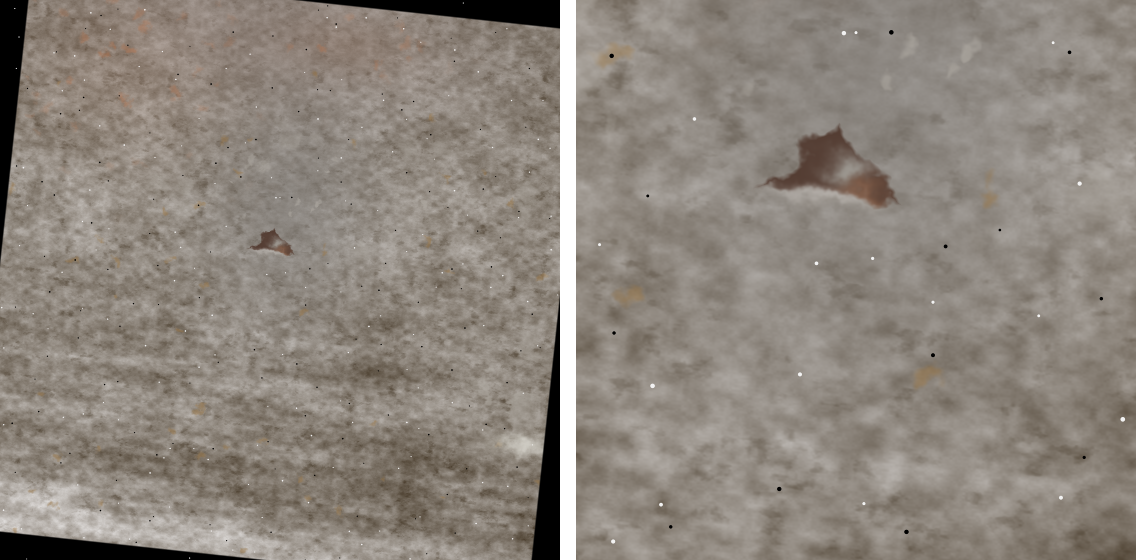
Left: the whole. Right: its middle third, enlarged.
Write a WebGL 1 fragment shader that draws this texture.

```glsl
precision highp float;
uniform vec2 u_resolution;

const float TILT = 0.107;
const vec3 DARK_STONE = vec3(0.44, 0.40, 0.35);
const vec3 PALE_STONE = vec3(0.74, 0.72, 0.70);
const vec3 COOL_GREY = vec3(0.50, 0.49, 0.48);
const vec3 MAUVE = vec3(0.54, 0.48, 0.46);
const vec3 RUST = vec3(0.69, 0.45, 0.31);
const vec3 OCHRE = vec3(0.60, 0.46, 0.27);
const vec3 CHIP_PALE = vec3(0.69, 0.67, 0.64);
const vec3 CHIP_BROWN = vec3(0.33, 0.24, 0.20);

float hash(vec2 p) {
  return fract(sin(dot(p, vec2(127.1, 311.7))) * 43758.5453);
}

float noise(vec2 p) {
  vec2 i = floor(p), f = fract(p);
  f = f * f * (3.0 - 2.0 * f);
  float low = mix(hash(i), hash(i + vec2(1.0, 0.0)), f.x);
  float high = mix(hash(i + vec2(0.0, 1.0)), hash(i + 1.0), f.x);
  return mix(low, high, f.y);
}

// Layered noise, centred on zero
float fbm(vec2 p) {
  float sum = 0.0, weight = 0.5;
  for (int i = 0; i < 4; i++) {
    sum += weight * (noise(p) - 0.5);
    p = p * 2.03 + 17.3;
    weight *= 0.55;
  }
  return sum;
}

float blob(vec2 p, vec2 centre, vec2 radius) {
  vec2 d = (p - centre) / radius;
  return exp(-dot(d, d));
}

// Scattered round marks; radius and edge softness in canvas units
float spots(vec2 p, float cells, float density, float radius, float soft, float seed) {
  vec2 base = floor(p * cells);
  float cover = 0.0;
  for (int y = -1; y <= 1; y++) {
    for (int x = -1; x <= 1; x++) {
      vec2 id = base + vec2(float(x), float(y));
      vec2 centre = id + vec2(hash(id + seed), hash(id + seed + 31.7));
      float size = radius * mix(0.55, 1.0, hash(id + seed + 57.1));
      float present = step(hash(id + seed + 83.9), density);
      float d = length(p - centre / cells) - size;
      cover = max(cover, present * (1.0 - smoothstep(-soft, soft, d)));
    }
  }
  return cover;
}

// Brightness of the worn slab: clouds, grain, streaks and pits
float slabTone(vec2 q) {
  float lower = 1.0 - smoothstep(0.25, 0.6, q.y);
  float tone = 0.41 + 0.5 * fbm(q * 3.0) + 0.55 * fbm(q * vec2(13.0, 19.0));
  tone += 0.95 * fbm(q * vec2(75.0, 95.0));
  tone += lower * 1.0 * fbm(q * vec2(4.0, 36.0) + 5.0);
  tone -= 0.3 * smoothstep(0.1, 0.32, fbm(q * vec2(60.0, 85.0) + 40.0));
  tone += 0.17 * blob(q, vec2(0.12, 0.58), vec2(0.25, 0.2));
  tone -= 0.30 * blob(q, vec2(0.69, 0.33), vec2(0.10, 0.14));
  tone -= 0.26 * blob(q, vec2(0.5, 0.155), vec2(0.9, 0.035));
  float rim = q.y - 0.1 * exp(-3.0 * q.x) + 0.06 * fbm(q * vec2(7.0, 25.0));
  return tone + 0.6 * (1.0 - smoothstep(-0.03, 0.06, rim));
}

// Broken hollow with a brown lip and a pale floor
vec3 centralChip(vec3 colour, vec2 q) {
  vec2 c = (q - vec2(0.477, 0.564)) / 0.03;
  c += 0.8 * vec2(fbm(q * 55.0), fbm(q * 55.0 + 9.0));
  float d = max(-c.y - 0.55, abs(c.x) * 0.75 + c.y * 0.65 - 0.55);
  float lowerLip = blob(c, vec2(-0.1, -0.62), vec2(0.8, 0.16));
  float hollow = blob(c, vec2(0.3, -0.05), vec2(0.42, 0.3));
  vec3 inside = mix(CHIP_BROWN, CHIP_PALE * 0.88, hollow);
  inside = mix(inside, RUST * 0.8, 0.6 * blob(c, vec2(0.55, -0.5), vec2(0.4, 0.25)));
  colour = mix(colour, inside, 1.0 - smoothstep(-0.08, 0.1, d));
  return mix(colour, PALE_STONE, 0.8 * lowerLip);
}

void main() {
  float pixel = 1.0 / min(u_resolution.x, u_resolution.y);
  vec2 p = (gl_FragCoord.xy - 0.5 * u_resolution) * pixel;
  vec2 q = mat2(cos(TILT), sin(TILT), -sin(TILT), cos(TILT)) * p + 0.5;

  // Stone and broad tints
  vec3 colour = mix(DARK_STONE, PALE_STONE, slabTone(q));
  colour = mix(colour, COOL_GREY, 0.5 * blob(q, vec2(0.5, 0.64), vec2(0.14, 0.2)));
  colour = mix(colour, MAUVE, 0.4 * blob(q, vec2(0.45, 0.95), vec2(0.4, 0.15)));

  // Rust stains near the top, ochre marks and pale chips in the middle
  vec2 ragged = q + 0.035 * vec2(fbm(q * 45.0), fbm(q * 45.0 + 20.0));
  float rusty = blob(q, vec2(0.58, 0.93), vec2(0.13, 0.06));
  rusty += blob(q, vec2(0.18, 0.85), vec2(0.2, 0.16));
  colour = mix(colour, RUST, rusty * (0.1 + 0.5 * spots(ragged, 26.0, 0.35, 0.008, 0.005, 3.0)));
  colour = mix(colour, OCHRE, 0.5 * spots(ragged, 17.0, 0.13, 0.007, 0.004, 11.0));
  float chipBand = blob(q, vec2(0.65, 0.66), vec2(0.45, 0.11));
  float chips = spots(ragged, 13.0, 0.4, 0.017, 0.006, 23.0);
  chips = max(chips, spots(ragged, 30.0, 0.15, 0.006, 0.003, 41.0));
  colour = mix(colour, CHIP_PALE, 0.65 * chipBand * chips);

  // Worn pale patches and a bright gash at the right
  float worn = smoothstep(-0.03, 0.06, fbm(q * vec2(22.0, 34.0) + 70.0));
  colour = mix(colour, CHIP_PALE, 0.75 * worn * blob(q, vec2(0.92, 0.36), vec2(0.07, 0.09)));
  colour = mix(colour, vec3(0.84, 0.83, 0.80), 0.9 * blob(ragged, vec2(0.965, 0.255), vec2(0.055, 0.018)));
  colour = centralChip(colour, q);

  // Black surround, then fine black and white specks
  vec2 border = abs(q - 0.5) - 0.5;
  colour *= 1.0 - smoothstep(-pixel, pixel, max(border.x, border.y));
  float soft = 0.6 * pixel;
  colour *= 1.0 - spots(p, 13.0, 0.9, 0.0014, soft, 61.0);
  colour = mix(colour, vec3(0.95), spots(p, 13.0, 0.9, 0.0014, soft, 97.0));
  gl_FragColor = vec4(clamp(colour, 0.0, 1.0), 1.0);
}
```
